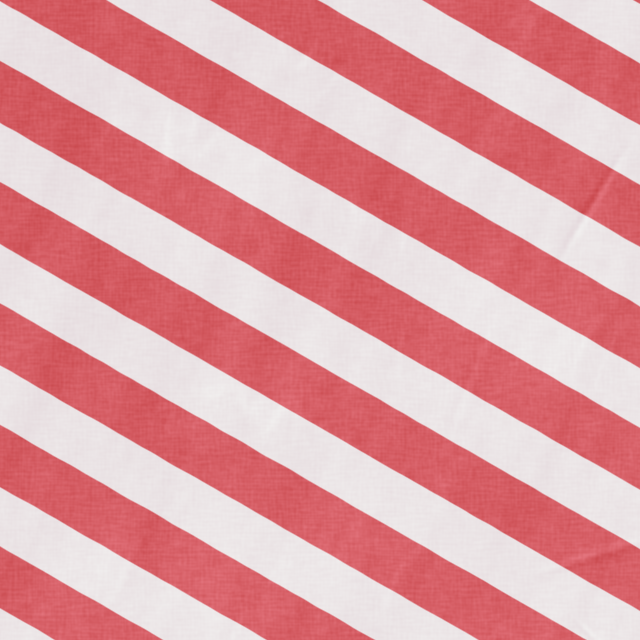
A WebGL 1 fragment shader for this texture:

```glsl
#ifdef GL_FRAGMENT_PRECISION_HIGH
precision highp float;
#else
precision mediump float;
#endif
// Red and white diagonal stripes on a plain woven cotton cloth.
// Stripes come from a wrapped linear phase; stretched gradient noise gives
// threads and soft folds, and tapered segments give the sharper creases.

uniform vec2 u_resolution;

// Stripes: repeats across and down, phase, red share of each repeat
const vec2 REPEATS = vec2(3.023, 5.27);
const float PHASE = 0.501;
const float RED_SHARE = 0.51;
const float EDGE_SOFTNESS = 0.0016;
const float EDGE_WOBBLE = 0.0012;

// Dyed and bare cloth, each in shade and in light
const vec3 RED_SHADE = vec3(0.825, 0.345, 0.370);
const vec3 RED_LIGHT = vec3(0.855, 0.395, 0.425);
const vec3 WHITE_SHADE = vec3(0.908, 0.872, 0.882);
const vec3 WHITE_LIGHT = vec3(0.932, 0.914, 0.916);

// Cloth relief
const float THREADS = 230.0;
const float THREAD_STRETCH = 0.16;
const float THREAD_RED = 0.85;
const float THREAD_WHITE = 0.38;
const vec2 FOLD_DIRECTION = vec2(0.39, 0.92);
const vec2 FOLD_SCALE = vec2(17.0, 3.2);
const float FOLD_STRENGTH = 0.85;
const float WRINKLE_STRENGTH = 0.75;
const float CREASE_STRENGTH = 2.8;

vec2 gradient(vec2 cell) {
  float h = fract(sin(dot(cell, vec2(127.1, 311.7))) * 43758.5);
  return vec2(cos(6.2832 * h), sin(6.2832 * h));
}

// Gradient noise, about -0.7 to 0.7
float noise(vec2 p) {
  vec2 i = floor(p);
  vec2 f = p - i;
  vec2 w = f * f * f * (f * (f * 6.0 - 15.0) + 10.0);
  vec2 e = vec2(1.0, 0.0);
  float low = mix(dot(gradient(i), f), dot(gradient(i + e.xy), f - e.xy), w.x);
  float high = mix(dot(gradient(i + e.yx), f - e.yx),
                   dot(gradient(i + e.xx), f - e.xx), w.x);
  return mix(low, high, w.y);
}

// 1 inside a red stripe, 0 outside, smooth at both edges
float redStripe(vec2 p, float pixel) {
  float wobble = EDGE_WOBBLE * noise(p * 28.0);
  float phase = PHASE - dot(p - vec2(0.0, 1.0), REPEATS) - 2.0 * p.x * 0.0;
  phase += wobble * length(REPEATS);
  float toCentre = abs(fract(phase - 0.5 * RED_SHARE + 0.5) - 0.5);
  float inside = (0.5 * RED_SHARE - toCentre) / length(REPEATS);
  float blur = max(EDGE_SOFTNESS, 0.8 * pixel);
  return smoothstep(-blur, blur, inside);
}

// Horizontal and vertical threads of uneven thickness, plus fine grain
float weave(vec2 p) {
  vec2 q = p + 0.003 * vec2(noise(p * 6.0), noise(p * 6.0 + 31.0));
  float weft = noise(q * THREADS * vec2(THREAD_STRETCH, 1.0));
  float warp = noise(q * THREADS * vec2(1.0, THREAD_STRETCH) + 57.0);
  return weft + 0.8 * warp + 0.6 * noise(q * THREADS * 0.8 + 91.0);
}

// Broad steep folds, thin wrinkles and gentle unevenness of the cloth
float folds(vec2 p) {
  vec2 q = vec2(dot(p, vec2(FOLD_DIRECTION.y, -FOLD_DIRECTION.x)),
                dot(p, FOLD_DIRECTION));
  q.x += 0.012 * noise(p * 5.0 + 13.0);
  float broad = noise(q * FOLD_SCALE) + 0.5 * noise(q * FOLD_SCALE * 2.1 + 19.0);
  float ridge = 1.0 - smoothstep(0.0, 0.14, abs(noise(q * vec2(15.0, 6.0) + 43.0)));
  float patches = smoothstep(0.1, 0.5, noise(p * 7.0 + 71.0));
  float mottling = noise(p * 4.0 + 5.0) + 0.7 * noise(p * 38.0);
  return FOLD_STRENGTH * broad + WRINKLE_STRENGTH * ridge * patches + 0.35 * mottling;
}

// Pressed crease from a to b: light on one side, dark on the other
float crease(vec2 p, vec2 a, vec2 b, float width) {
  vec2 along = b - a;
  vec2 d = p - a;
  float t = clamp(dot(d, along) / dot(along, along), 0.0, 1.0);
  float s = (d.x * along.y - d.y * along.x) / (length(along) * width);
  return 4.0 * t * (1.0 - t) * s * exp(-s * s);
}

void main() {
  float pixel = 1.0 / min(u_resolution.x, u_resolution.y);
  vec2 p = gl_FragCoord.xy * pixel;

  // Relief, with the cloth a little brighter towards the lower right
  float relief = folds(p) + 0.35 * (p.x - p.y);
  float creases = crease(p, vec2(0.865, 0.58), vec2(0.985, 0.78), 0.007)
    + 0.8 * crease(p, vec2(1.04, 0.165), vec2(0.83, 0.10), 0.008)
    + 0.6 * crease(p, vec2(0.94, -0.01), vec2(0.895, 0.035), 0.005)
    + 0.3 * crease(p, vec2(0.69, 0.29), vec2(0.77, 0.51), 0.008);
  relief += CREASE_STRENGTH * creases;

  // Dye the cloth, then light it
  float threads = weave(p);
  vec3 red = mix(RED_SHADE, RED_LIGHT, 0.45 + relief + THREAD_RED * threads);
  vec3 white = mix(WHITE_SHADE, WHITE_LIGHT, 0.55 + 0.7 * relief + THREAD_WHITE * threads);
  gl_FragColor = vec4(mix(white, red, redStripe(p, pixel)), 1.0);
}
```
